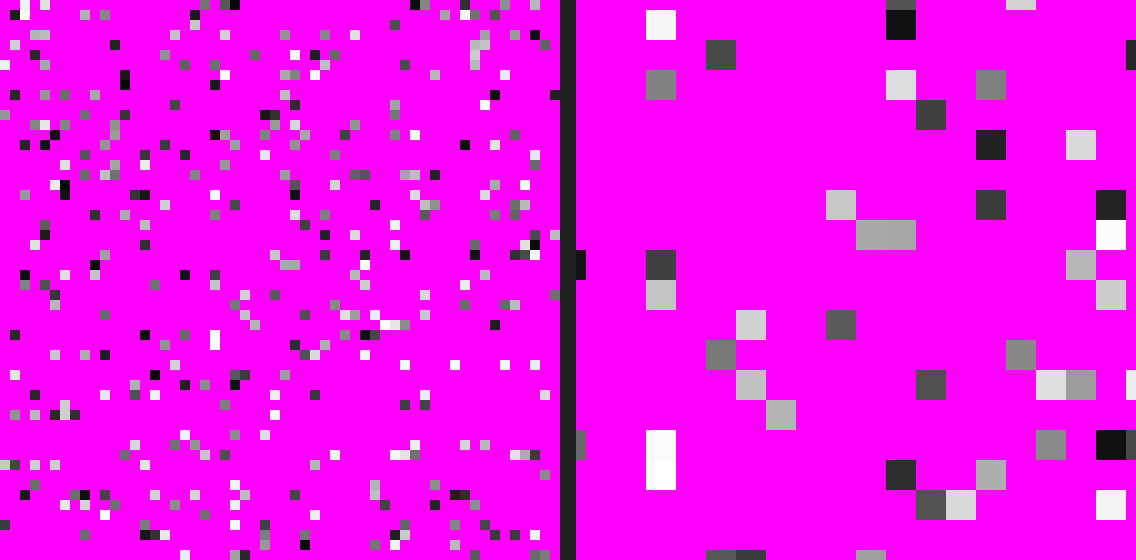
Left, the full canvas; right, a detail of the centre.
This texture is drawn by a WebGL 1 fragment shader. Its source:

```glsl
precision highp float;
// Sparse square grains of random grey scattered on a flat magenta grid.

#define CELLS 56.0         // grid cells across the canvas
#define DENSITY 0.107      // share of cells that hold a grain
#define GREY_MIN 0.02      // darkest grain
#define GREY_MAX 1.0       // lightest grain
#define EDGE_PIXELS 1.0    // width of the smoothed cell edges
#define SEED 17.0          // picks another scatter
#define BACKGROUND vec3(1.0, 0.0, 1.0)

uniform vec2 u_resolution;

// Two independent random values in 0..1 for each cell.
vec2 hash22(vec2 cell) {
    vec3 p = fract((cell.xyx + SEED) * vec3(0.1031, 0.1030, 0.0973));
    p += dot(p, p.yzx + 33.33);
    return fract((p.xx + p.yz) * p.zy);
}

// Flat colour of one cell: a grey grain or the background.
vec3 cellColor(vec2 cell) {
    vec2 rnd = hash22(cell);
    float grey = mix(GREY_MIN, GREY_MAX, rnd.y);
    return mix(vec3(grey), BACKGROUND, step(DENSITY, rnd.x));
}

void main() {
    float side = min(u_resolution.x, u_resolution.y);
    vec2 grid = gl_FragCoord.xy / side * CELLS;
    float edgeWidth = EDGE_PIXELS * CELLS / side;

    // Blend the four cells around the nearest grid corner by coverage.
    vec2 corner = floor(grid + 0.5);
    vec2 cover = clamp((grid - corner) / edgeWidth + 0.5, 0.0, 1.0);
    vec3 lower = mix(cellColor(corner - 1.0), cellColor(corner - vec2(0.0, 1.0)), cover.x);
    vec3 upper = mix(cellColor(corner - vec2(1.0, 0.0)), cellColor(corner), cover.x);

    gl_FragColor = vec4(mix(lower, upper, cover.y), 1.0);
}
```
